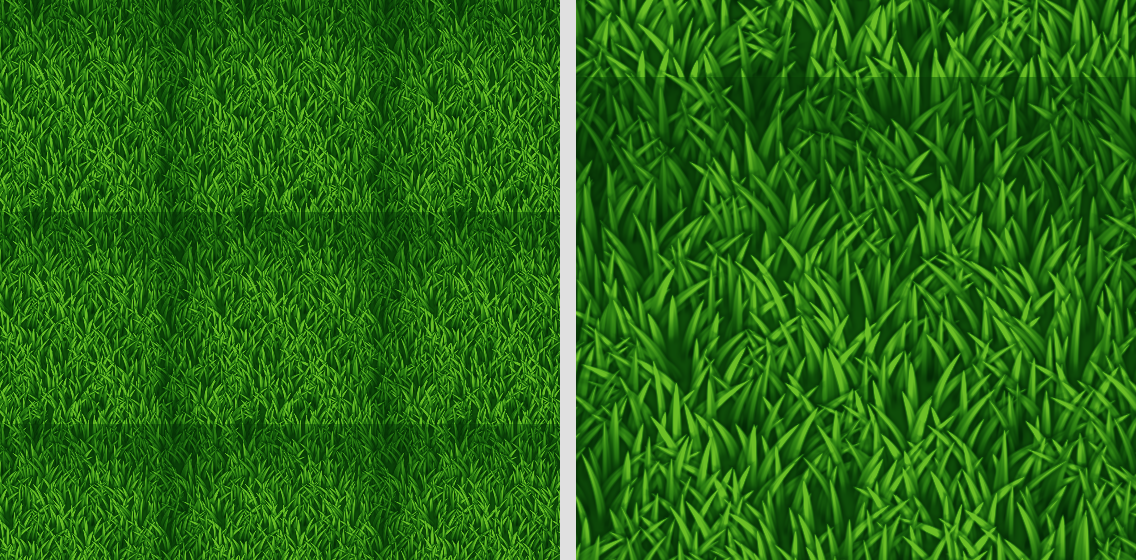
Left, the full canvas; right, a detail of the centre.
This texture is drawn by a three.js fragment shader. Its source:

```glsl
varying vec2 vUv;

const float TILE_SIZE = 0.379;
const vec2 TILE_ORIGIN = vec2(0.288, 0.242);
const float CELLS = 37.0;   // blades along one side of a tile
const int ROWS = 6;         // rows a blade can reach upward
const int REACH = 4;        // columns a blade can reach sideways
const float EDGE = 0.09;    // edge softness, in cells

const vec3 SOIL_GREEN = vec3(0.01, 0.16, 0.015);
const vec3 DEEP_GREEN = vec3(0.06, 0.31, 0.035);
const vec3 LEAF_GREEN = vec3(0.18, 0.51, 0.075);
const vec3 TIP_GREEN = vec3(0.42, 0.75, 0.15);

vec3 hash3(vec2 cell) {
  vec3 k = vec3(dot(cell, vec2(127.1, 311.7)),
                dot(cell, vec2(269.5, 183.3)),
                dot(cell, vec2(419.2, 371.9)));
  return fract(sin(k) * 43758.5);
}

// Layered sines that wrap at the tile border, about -1 to 1
float clumps(vec2 tileUv, float phase) {
  vec2 a = tileUv * 6.28319;
  return 0.4 * sin(a.x * 3.0 + a.y * 2.0 + phase)
       + 0.35 * sin(a.x * 5.0 - a.y * 4.0 + phase * 2.3)
       + 0.25 * sin(a.x * 2.0 + a.y * 7.0 - phase);
}

vec3 grassRamp(float shade) {
  vec3 c = mix(SOIL_GREEN, DEEP_GREEN, smoothstep(0.0, 0.34, shade));
  c = mix(c, LEAF_GREEN, smoothstep(0.26, 0.68, shade));
  return mix(c, TIP_GREEN, smoothstep(0.6, 1.05, shade));
}

// Tile lighting: dim along the top and left, slightly dim at the right
float tileLight(vec2 tileUv) {
  float top = mix(0.67, 1.0, smoothstep(0.0, 0.42, 1.0 - tileUv.y));
  float left = mix(0.66, 1.0, smoothstep(0.0, 0.32, tileUv.x));
  float right = mix(0.84, 1.0, smoothstep(0.0, 0.2, 1.0 - tileUv.x));
  return max(top * left * right, 0.48);
}

// Returns signed distance to the side, position along and position across
vec3 bladeShape(vec2 p, float height, float lean, float halfWidth) {
  float along = p.y / height;
  float t = clamp(along, 0.0, 1.0);
  float slope = lean * (0.1 + 1.8 * t) / height;
  float side = (p.x - lean * t * (0.1 + 0.9 * t)) / sqrt(1.0 + slope * slope);
  float width = halfWidth * pow(1.0 - t, 0.7) * (0.75 + 0.6 * t);
  float dist = max(abs(side) - width, p.y - height);
  return vec3(dist, along, side / max(width, 0.05));
}

// Lays one blade and its soft shadow over the shade behind it
float addBlade(float behind, vec2 p, vec3 rnd, float clumpLean, float clumpTone) {
  float lean = clamp(clumpLean * 2.2 + (rnd.y - 0.5) * 5.0, -3.4, 3.4);
  float height = mix(2.9, 4.8, rnd.x) - 0.3 * abs(lean);
  vec3 blade = bladeShape(p, height, lean, mix(0.3, 0.46, rnd.z));
  float t = clamp(blade.y, 0.0, 1.0);
  float root = smoothstep(0.0, 0.25, blade.y);

  float shadow = (1.0 - smoothstep(0.0, 0.38, blade.x)) * root;
  float cover = (1.0 - smoothstep(-EDGE, EDGE, blade.x)) * root;

  float tone = 0.1 + 0.76 * t + (fract(rnd.z * 7.3 + rnd.x) - 0.5) * 0.26;
  float rib = smoothstep(-0.35, 0.35, blade.z * sign(lean + 0.01));
  tone += mix(-0.09, 0.09, rib) + 0.14 * clumpTone;
  return mix(behind * (1.0 - 0.4 * shadow), tone, cover);
}

// Blades from the back row to the front row
float grassShade(vec2 grid) {
  vec2 base = floor(grid);
  float shade = 0.16;
  for (int row = 0; row < ROWS; row++) {
    for (int col = -REACH; col <= REACH; col++) {
      vec2 cell = base + vec2(float(col), -float(row));
      vec2 wrapped = mod(cell, CELLS);
      vec3 rnd = hash3(wrapped);
      vec2 jitter = fract(rnd.yz * 13.7 + rnd.x);
      vec2 tileUv = wrapped / CELLS;
      shade = addBlade(shade, grid - cell - jitter, rnd,
                       clumps(tileUv, 1.3), clumps(tileUv, 4.1));
    }
  }
  return shade;
}

void main() {
  vec2 tiled = (vUv - TILE_ORIGIN) / TILE_SIZE;
  float shade = grassShade(tiled * CELLS);
  float light = tileLight(fract(tiled));
  gl_FragColor = vec4(grassRamp(shade * light * 1.4 + 0.06), 1.0);
}
```
